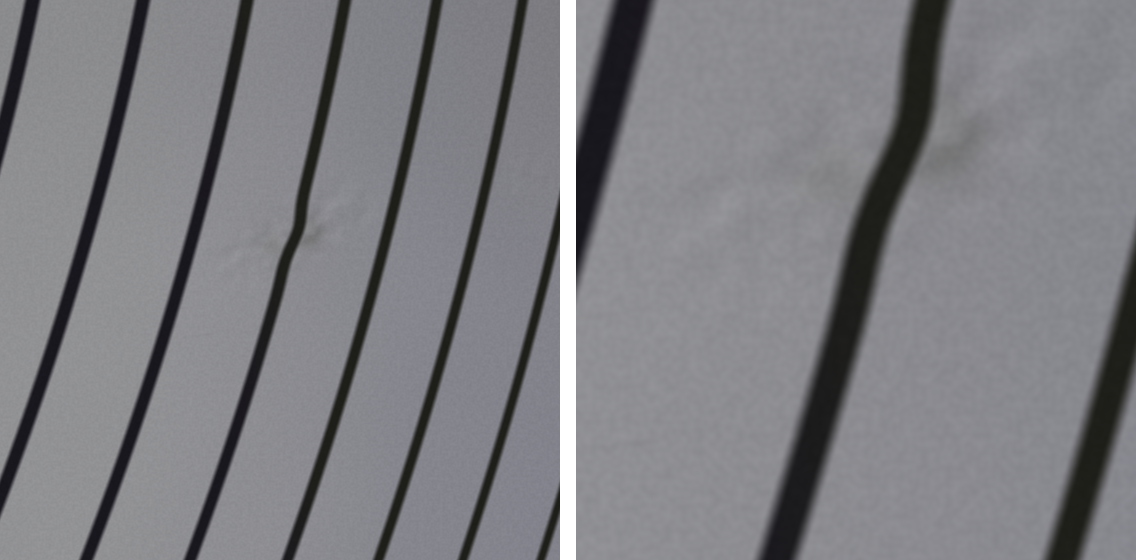
Left: the whole. Right: its middle third, enlarged.
Reproduce this pattern procedurally as a Shadertoy shader.

```glsl
// Curved dark grooves sweeping down a grey panel, tighter and thinner to the right.
// Each pixel is traced along its curve to the top edge, where the nearest groove is
// found; soft shading, gradient-noise grain and one dented, stained patch add wear.

vec2 hashGradient(vec2 cell) {
    vec3 h = fract(cell.xyx * vec3(0.1031, 0.1030, 0.0973));
    h += dot(h, h.yzx + 33.33);
    float angle = 6.2832 * fract((h.x + h.y) * h.z);
    return vec2(cos(angle), sin(angle));
}

float gradientNoise(vec2 p) {
    vec2 i = floor(p), f = p - i;
    vec2 w = f * f * f * (f * (f * 6.0 - 15.0) + 10.0);
    float a = dot(hashGradient(i), f);
    float b = dot(hashGradient(i + vec2(1, 0)), f - vec2(1, 0));
    float c = dot(hashGradient(i + vec2(0, 1)), f - vec2(0, 1));
    float d = dot(hashGradient(i + vec2(1, 1)), f - vec2(1, 1));
    return mix(mix(a, b, w.x), mix(c, d, w.x), w.y);
}

// Gaussian spot with separate radii
float spot(vec2 p, vec2 radius) {
    p /= radius;
    return exp(-dot(p, p));
}

float lumps(vec2 p) {
    return gradientNoise(p * 24.0) + 0.5 * gradientNoise(p * 47.0 + 9.0);
}

// Groove coverage in x, groove index in y
vec2 grooves(vec2 uv) {
    // Follow the curve up to the top edge
    float v = 1.0 - uv.y;
    float sweep = v * (0.655 + 0.345 * v);
    float stretch = 1.0 + 0.0605 * sweep;
    float top = (uv.x + 0.314 * sweep) / stretch;

    // Spacing shrinks with the index: top = 0.0586 + 0.2023 n - 0.00547 n^2
    float n = round((0.2023 - sqrt(max(0.0409 - 0.02188 * (top - 0.0586), 0.0))) / 0.01094);
    float centre = 0.0586 + n * (0.2023 - 0.00547 * n);

    float halfWidth = 0.0134 - 0.0008 * n;
    float soft = max(0.0053, 0.8 / iResolution.y);
    float dist = abs(top - centre) * stretch - halfWidth;
    return vec2(1.0 - smoothstep(-soft, soft, dist), n);
}

vec3 panel(vec2 uv, vec2 fromDent) {
    // Light falls off towards the right and the top
    vec3 color = mix(vec3(0.568, 0.57, 0.58), vec3(0.512, 0.512, 0.55), smoothstep(0.15, 1.0, uv.x));
    color -= 0.025 * smoothstep(0.45, 1.0, uv.y);
    color -= vec3(0.0, 0.004, 0.022) * spot(uv - vec2(1.0, 0.95), vec2(0.2, 0.4));
    color += 0.008 * gradientNoise(uv * 5.0);

    // Raised lumps lit from the upper left, along a slanted band
    vec2 band = mat2(0.91, 0.42, -0.42, 0.91) * vec2(fromDent.x, -fromDent.y);
    float patchMask = spot(band, vec2(0.13, 0.05));
    patchMask += 0.4 * spot(uv - vec2(0.93, 0.69), vec2(0.04));
    float relief = lumps(uv) - lumps(uv + vec2(-0.006, 0.007));
    color += 0.10 * relief * patchMask;

    // Brownish stain on both sides of the dent
    float stain = spot(fromDent - vec2(0.027, 0.0), vec2(0.026, 0.03));
    stain += 0.55 * spot(fromDent + vec2(0.036, 0.025), vec2(0.032, 0.03));
    stain *= 0.8 + 0.5 * gradientNoise(uv * 40.0);
    color -= vec3(0.075, 0.075, 0.10) * stain;

    // Faint scratch below the patch
    float scratch = uv.y - 0.40 - 0.15 * (uv.x - 0.35) - 0.004 * gradientNoise(uv * 30.0);
    color -= 0.012 * spot(vec2(uv.x - 0.36, scratch), vec2(0.05, 0.003));
    return color;
}

void mainImage(out vec4 fragColor, in vec2 fragCoord) {
    vec2 uv = fragCoord / iResolution.xy;
    vec2 fromDent = uv - vec2(0.527, 0.583);

    // The dent pushes the nearest groove sideways
    vec2 bent = uv;
    bent.x -= 0.007 * spot(fromDent - vec2(0.0, 0.012), vec2(0.06, 0.035));
    bent.x += 0.002 * spot(fromDent + vec2(0.02, 0.06), vec2(0.05, 0.03));
    vec2 groove = grooves(bent);

    // Grooves turn from violet black to olive black
    float warmth = smoothstep(0.36, 0.56, uv.x + 0.15 * (uv.y - 0.5));
    vec3 ink = mix(vec3(0.098, 0.09, 0.118), vec3(0.118, 0.12, 0.10), warmth);

    vec3 color = mix(panel(uv, fromDent), ink, groove.x);

    // Fine grain, weaker inside the grooves
    float grain = gradientNoise(uv * 210.0) + 0.6 * gradientNoise(uv * 95.0 + 31.0);
    color += 0.022 * grain * (1.0 - 0.6 * groove.x);
    fragColor = vec4(color, 1.0);
}
```
